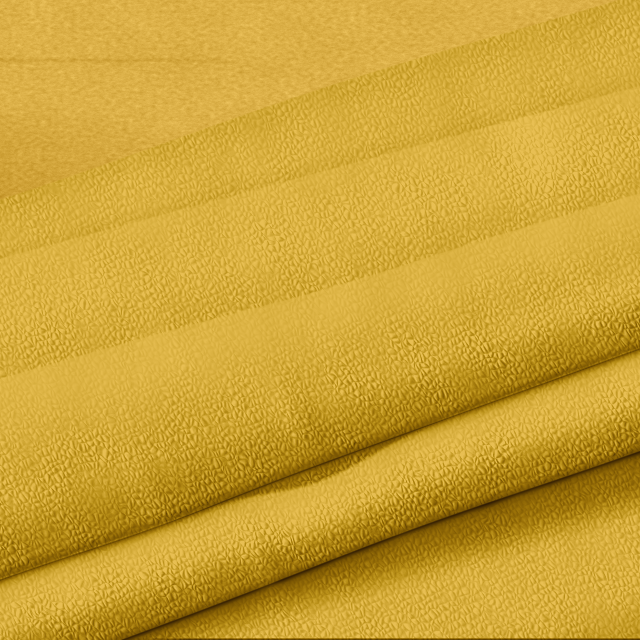
Give the GLSL for this texture, as a WebGL 2 fragment shader.

```glsl
#version 300 es
precision highp float;
// Folds of yellow grained leather lying across a brushed suede backing.
// Sloping edge curves split the canvas into layers; each has a light profile
// that is roughened by a slanted cellular grain and mapped to colour by one ramp.

#define GRAIN_SCALE 118.0
#define GRAIN_DEPTH 0.19
#define GRAIN_WARP 0.7
#define GRAIN_ANGLE 0.50
#define SPECKLE_DEPTH 0.07
#define FUZZ_DEPTH 0.085
#define MOTTLE_DEPTH 0.045
#define EDGE_SOFTNESS 0.0018
#define CREASE_WIDTH 0.0065

uniform vec2 u_resolution;
out vec4 fragColor;

vec2 hash2(vec2 p) {
    vec3 q = fract(p.xyx * vec3(0.1031, 0.1030, 0.0973));
    q += dot(q, q.yzx + 33.33);
    return fract((q.xx + q.yz) * q.zy);
}

float cornerSlope(vec2 cell, vec2 offset) {
    return dot(hash2(cell) * 2.0 - 1.0, offset);
}

float gradientNoise(vec2 p) {
    vec2 i = floor(p), f = fract(p);
    vec2 u = f * f * f * (f * (f * 6.0 - 15.0) + 10.0);
    vec2 e = vec2(1.0, 0.0);
    float low = mix(cornerSlope(i, f), cornerSlope(i + e, f - e), u.x);
    float high = mix(cornerSlope(i + e.yx, f - e.yx), cornerSlope(i + 1.0, f - 1.0), u.x);
    return mix(low, high, u.y);
}

float fbm(vec2 p) {
    float sum = 0.0, weight = 1.0;
    for (int i = 0; i < 4; i++) {
        sum += weight * gradientNoise(p);
        p = mat2(1.6, 1.2, -1.2, 1.6) * p + 7.3;
        weight *= 0.6;
    }
    return sum;
}

// Soft pebbles with shallow grooves between cells
float pebble(vec2 p) {
    vec2 cell = floor(p), f = fract(p);
    float nearest = 8.0, second = 8.0;
    for (int j = -1; j <= 1; j++)
    for (int i = -1; i <= 1; i++) {
        vec2 g = vec2(i, j);
        float d = length(g + 0.1 + 0.8 * hash2(cell + g) - f);
        second = min(second, max(nearest, d));
        nearest = min(nearest, d);
    }
    return smoothstep(-0.1, 0.75, second - nearest);
}

// Cells stretched along a steep slant and lit from the upper left
float grainRelief(vec2 p) {
    float c = cos(GRAIN_ANGLE), s = sin(GRAIN_ANGLE);
    vec2 q = GRAIN_SCALE * vec2(1.2 * (c * p.x + s * p.y), 0.78 * (c * p.y - s * p.x));
    q += GRAIN_WARP * vec2(gradientNoise(q * 0.6), gradientNoise(q * 0.6 + 31.0));
    float h = pebble(q);
    float patchy = 0.9 + 0.8 * gradientNoise(q * 0.13);
    return patchy * (1.3 * (h - pebble(q + vec2(-0.35, 0.22))) + 0.5 * (h - 0.45));
}

float below(float edge, float y) {
    return smoothstep(-EDGE_SOFTNESS, EDGE_SOFTNESS, edge - y);
}

float bell(float x, float centre, float width) {
    float d = (x - centre) / width;
    return exp(-d * d);
}

// Slanted crease: one side catches light, the other falls dark
float pucker(vec2 p, vec2 centre, float size) {
    vec2 q = (p - centre) / size;
    q.x += 0.45 * q.y;
    return -q.x * exp(-q.x * q.x * 3.0 - q.y * q.y * 0.7);
}

vec3 leatherColor(float light) {
    vec3 c = mix(vec3(0.15, 0.08, 0.01), vec3(0.47, 0.33, 0.01), clamp(light * 4.0, 0.0, 1.0));
    c = mix(c, vec3(0.60, 0.44, 0.03), clamp(light * 4.0 - 1.0, 0.0, 1.0));
    c = mix(c, vec3(0.73, 0.57, 0.10), clamp(light * 4.0 - 2.0, 0.0, 1.0));
    return mix(c, vec3(0.85, 0.69, 0.25), clamp(light * 4.0 - 3.0, 0.0, 1.5));
}

vec3 suedeColor(vec2 p) {
    float fuzz = fbm(p * vec2(110.0, 190.0)) + 0.3 * fbm(p * vec2(9.0, 16.0));
    float seamY = 0.906 - 0.6 * max(p.x - 0.35, 0.0);
    float seam = bell(p.y, seamY, 0.003) * (1.0 - smoothstep(0.2, 0.44, p.x));
    vec3 base = mix(vec3(0.80, 0.62, 0.20), vec3(0.86, 0.69, 0.28), smoothstep(0.68, 0.88, p.y + 0.2 * p.x));
    return base + vec3(0.9, 1.0, 1.1) * (FUZZ_DEPTH * fuzz - 0.05 * seam);
}

void main() {
    vec2 p = gl_FragCoord.xy / u_resolution;
    float x = p.x, y = p.y;

    // Fold edges, from the far one to the near one
    float backEdge = 0.694 + 0.322 * x + 0.006 * sin(6.0 * x - 1.6);
    float secondEdge = 0.596 + 0.270 * x;
    float thirdEdge = 0.408 + 0.290 * x - 0.007 * bell(x, 0.52, 0.2);
    float creaseEdge = 0.095 + 0.361 * x - 0.006 * bell(x, 0.24, 0.15);
    float rollTop = creaseEdge - 0.027 * bell(x, 0.50, 0.11);
    float rollBottom = 0.363 * x - 0.069 + 0.008 * bell(x, 0.65, 0.25);
    float frontEdge = 0.30 * x - 0.09;

    // Light and grain strength across each fold
    float t = (backEdge - y) / (backEdge - secondEdge);
    float light = 0.93 + 0.06 * smoothstep(0.0, 0.5, t) - 0.06 * smoothstep(0.75, 1.0, t);
    float grain = 0.55;

    float mask = below(secondEdge, y);
    t = (secondEdge - y) / (secondEdge - thirdEdge);
    float fold = 1.02 - 0.08 * smoothstep(0.5, 1.0, t) + 0.06 * bell(length(p - vec2(0.83, 0.77)), 0.0, 0.07);
    light = mix(light, fold, mask);
    grain = mix(grain, mix(0.35, 0.75, smoothstep(0.0, 0.35, t)), mask);

    mask = below(thirdEdge, y);
    t = (thirdEdge - y) / (thirdEdge - creaseEdge);
    fold = 1.03 - 0.12 * smoothstep(0.1, 0.6, t) - 0.28 * smoothstep(0.58, 0.95, t);
    fold += 0.09 * bell(t, 0.6, 0.13) * smoothstep(0.4, 1.0, x) - 0.30 * smoothstep(0.92, 1.0, t);
    light = mix(light, fold, mask);
    grain = mix(grain, mix(0.25, 1.05, smoothstep(0.1, 0.6, t)), mask);

    // Shaded pocket, then the narrow roll
    light = mix(light, 0.55, below(creaseEdge, y));
    mask = smoothstep(-0.004, 0.004, rollTop - y);
    t = (rollTop - y) / (rollTop - rollBottom);
    fold = 0.98 + 0.05 * bell(t, 0.3, 0.2) - 0.40 * smoothstep(0.42, 0.88, t) - 0.30 * smoothstep(0.88, 1.0, t);
    light = mix(light, fold, mask);
    grain = mix(grain, mix(0.4, 1.15, smoothstep(0.1, 0.5, t)), mask);
    light *= 1.0 - 0.98 * below(creaseEdge, y) * exp(-max(creaseEdge - y, 0.0) / CREASE_WIDTH);

    // Front fold rising out of the shadow under the roll
    mask = below(rollBottom, y);
    float depth = frontEdge - y;
    fold = mix(0.50, 0.99, smoothstep(-0.045, 0.03, depth)) - 0.2 * smoothstep(0.11, 0.22, depth);
    fold *= 1.0 - exp(-max(rollBottom - y, 0.0) / (CREASE_WIDTH * 1.8));
    light = mix(light, fold, mask);
    grain = mix(grain, 0.75, mask);

    // Puckers, broad mottling and surface grain
    light += 0.26 * pucker(p, vec2(0.47, 0.34), 0.05) + 0.24 * pucker(p, vec2(0.41, 0.13), 0.04);
    light += 0.16 * pucker(p, vec2(0.24, 0.23), 0.045) + 0.10 * pucker(p, vec2(0.50, 0.65), 0.06);
    light += MOTTLE_DEPTH * fbm(vec2(x + 0.4 * y, y - 0.32 * x) * vec2(11.0, 7.0));
    float roughness = GRAIN_DEPTH * grainRelief(p) + SPECKLE_DEPTH * fbm(p * 170.0);
    light += grain * roughness * smoothstep(0.1, 0.6, light);
    light *= 1.0 - 0.8 * (1.0 - smoothstep(0.001, 0.004, y)) * smoothstep(0.18, 0.3, x);

    vec3 color = mix(suedeColor(p), leatherColor(light), below(backEdge, y));
    fragColor = vec4(clamp(color, 0.0, 1.0), 1.0);
}
```
